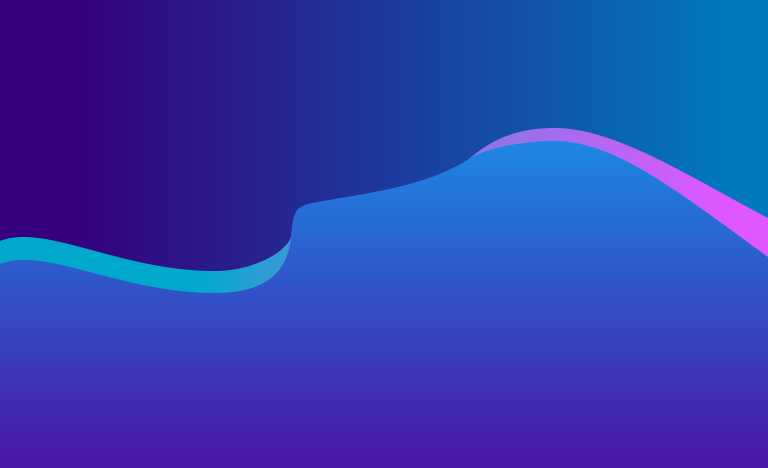
Give the GLSL for this background, as a Shadertoy shader.

```glsl
// A smooth blue hill with a teal and a pink ribbon along its crest, on a violet-to-blue sky.
// Every outline is a chain of cubic Bezier curves, read as a height over x and
// turned into an approximate distance, so the edges stay smooth at any size.

// Signed distance to a Bezier whose x grows steadily; positive below the curve.
float belowCurve(vec2 p, vec2 a, vec2 b, vec2 c, vec2 d) {
    // Polynomial form: ((k3 t + k2) t + k1) t + a
    vec2 k1 = 3.0 * (b - a);
    vec2 k2 = 3.0 * (a - 2.0 * b + c);
    vec2 k3 = d - a + 3.0 * (b - c);

    // Bisect for the parameter that lies above p.x
    float t = 0.5;
    float stride = 0.25;
    for (int i = 0; i < 18; i++) {
        float x = ((k3.x * t + k2.x) * t + k1.x) * t + a.x;
        t += x < p.x ? stride : -stride;
        stride *= 0.5;
    }
    float height = ((k3.y * t + k2.y) * t + k1.y) * t + a.y;
    vec2 tangent = (3.0 * k3 * t + 2.0 * k2) * t + k1;
    return (height - p.y) * tangent.x / length(tangent);
}

// Hill outline, from the left trough over the step to the right peak
float hill(vec2 p) {
    vec2 trough = vec2(0.2799, 0.2279), pinch = vec2(0.3789, 0.3021);
    vec2 ledge = vec2(0.4036, 0.3444), rise = vec2(0.612, 0.4036);
    vec2 peak = vec2(0.7227, 0.4258);
    if (p.x < trough.x)
        return belowCurve(p, vec2(0.0, 0.2656), vec2(0.0586, 0.2891), vec2(0.1563, 0.2279), trough);
    if (p.x < pinch.x)
        return belowCurve(p, trough, vec2(0.3411, 0.2279), vec2(0.375, 0.2513), pinch);
    if (p.x < ledge.x)
        return belowCurve(p, pinch, vec2(0.3815, 0.3333), vec2(0.3854, 0.3398), ledge);
    if (p.x < rise.x)
        return belowCurve(p, ledge, vec2(0.4557, 0.3555), vec2(0.5534, 0.3633), rise);
    if (p.x < peak.x)
        return belowCurve(p, rise, vec2(0.638, 0.418), vec2(0.6836, 0.4258), peak);
    return belowCurve(p, peak, vec2(0.8008, 0.4258), vec2(0.8854, 0.3581), vec2(1.0, 0.2747));
}

// Upper edge of the left ribbon, which ends where it meets the hill
float tealRibbon(vec2 p) {
    vec2 trough = vec2(0.2799, 0.2565), pinch = vec2(0.3789, 0.3021);
    if (p.x > pinch.x) return -1.0;
    if (p.x < trough.x)
        return belowCurve(p, vec2(0.0, 0.2956), vec2(0.0586, 0.319), vec2(0.1563, 0.2565), trough);
    return belowCurve(p, trough, vec2(0.332, 0.2565), vec2(0.3763, 0.2839), pinch);
}

// Upper edge of the right ribbon, which widens toward the border
float pinkRibbon(vec2 p) {
    vec2 rise = vec2(0.612, 0.4036), peak = vec2(0.7227, 0.4427);
    if (p.x < rise.x) return -1.0;
    if (p.x < peak.x)
        return belowCurve(p, rise, vec2(0.6445, 0.431), vec2(0.6771, 0.4427), peak);
    return belowCurve(p, peak, vec2(0.8008, 0.4427), vec2(0.8984, 0.3789), vec2(1.0, 0.3255));
}

float coverage(float dist) {
    return clamp(0.5 + dist * iResolution.x, 0.0, 1.0);
}

void mainImage(out vec4 fragColor, in vec2 fragCoord) {
    // The canvas is one unit wide
    vec2 p = fragCoord / iResolution.xy * vec2(1.0, 0.6094);

    // Sky
    float skyBlend = clamp((p.x - 0.1) / 0.86, 0.0, 1.0);
    vec3 color = mix(vec3(0.21, 0.0, 0.495), vec3(0.0, 0.475, 0.745), skyBlend);

    // Ribbons
    vec3 teal = mix(vec3(0.0, 0.66, 0.8), vec3(0.23, 0.6, 0.84), smoothstep(0.24, 0.39, p.x));
    color = mix(color, teal, coverage(tealRibbon(p)));
    float pinkBlend = clamp((p.x - 0.63) / 0.32, 0.0, 1.0);
    vec3 pink = mix(vec3(0.55, 0.46, 0.9), vec3(0.88, 0.34, 1.0), pinkBlend);
    color = mix(color, pink, coverage(pinkRibbon(p)));

    // Hill
    float hillBlend = clamp((p.y - 0.01) / 0.415, 0.0, 1.0);
    vec3 hillColor = mix(vec3(0.285, 0.09, 0.655), vec3(0.11, 0.53, 0.89), hillBlend);
    color = mix(color, hillColor, coverage(hill(p)));

    fragColor = vec4(color, 1.0);
}
```
